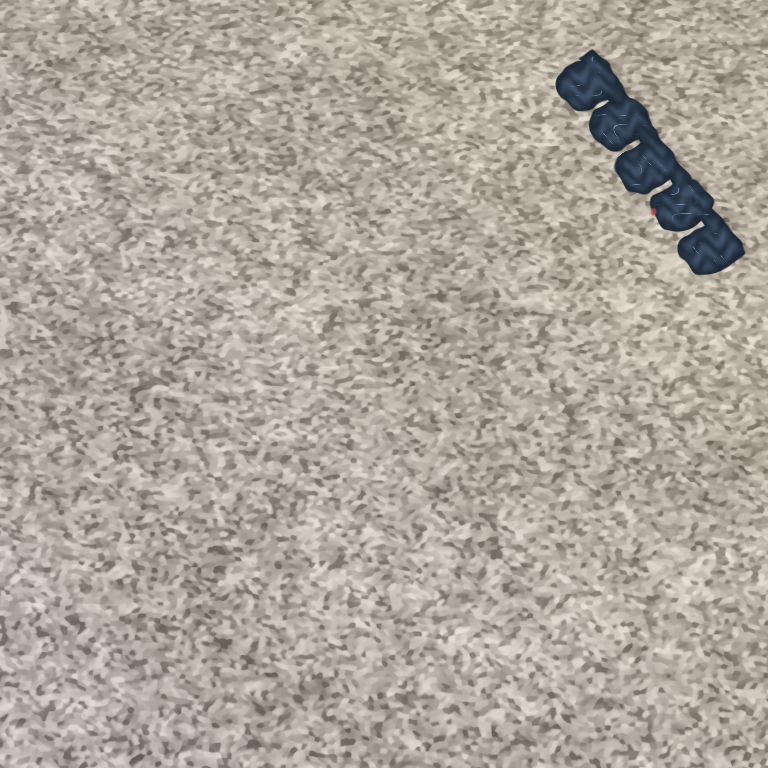
Reproduce this texture procedurally as a WebGL 1 fragment shader.

```glsl
precision highp float;
// Draws a mottled beige carpet with a slanted row of five glossy navy pouches.
uniform vec2 u_resolution;

vec2 hash2(vec2 p) {
  vec3 q = fract(p.xyx * vec3(0.1031, 0.1030, 0.0973));
  q += dot(q, q.yzx + 33.33);
  return fract((q.xx + q.yz) * q.zy);
}

// Smooth cellular noise: each jittered cell spreads its own random shade
float tufts(vec2 p) {
  vec2 cell = floor(p);
  float shade = 0.0, total = 0.0;
  for (int j = -1; j <= 1; j++) {
    for (int i = -1; i <= 1; i++) {
      vec2 id = cell + vec2(float(i), float(j));
      vec2 d = p - id - 0.15 - 0.7 * hash2(id);
      float weight = exp(-6.0 * dot(d, d));
      shade += weight * hash2(id + 57.0).x;
      total += weight;
    }
  }
  return shade / total - 0.5;
}

// Broad pile shading from layered sines
float pileSheen(vec2 p) {
  float s = sin(p.x * 7.0 + p.y * 11.0 + 1.6 * sin(p.x * 5.0 - p.y * 4.0));
  s += 0.7 * sin(p.x * 13.0 - p.y * 17.0 + 2.0 * sin(p.y * 9.0 + 1.0));
  return s + 0.5 * sin(p.x * 29.0 + p.y * 23.0 + 2.0 * sin(p.x * 17.0));
}

vec3 carpet(vec2 uv) {
  // Tufts shrink and flatten towards the far, upper side
  vec2 p = vec2(uv.x * 128.0, uv.y * (142.0 + 38.0 * uv.y));
  p += 0.35 * vec2(sin(p.y * 0.9 + 2.0 * sin(p.x * 0.31)), sin(p.x * 0.7 + p.y * 0.23));
  float fine = tufts(p);
  float clumps = tufts(p * 0.37 + 19.0);
  float tone = 0.29 * fine + 0.12 * clumps + 0.017 * pileSheen(uv);
  tone -= 0.10 * smoothstep(0.18, 0.42, -fine) * (1.0 - 0.7 * uv.y);
  tone += 0.025 * (uv.x - 0.5) * (1.0 - uv.y);
  vec3 warmth = vec3(0.008, 0.0, -0.012) * (uv.x + uv.y - 1.0);
  return vec3(0.702, 0.671, 0.629) + tone + warmth;
}

float roundBox(vec2 p, vec2 size, float radius) {
  vec2 q = abs(p) - size + radius;
  return length(max(q, 0.0)) + min(max(q.x, q.y), 0.0) - radius;
}

// q.x runs along the row, q.y across it from the spine to the open ends
float pouchRow(vec2 q) {
  float index = clamp(floor(q.x / 0.067), 0.0, 4.0);
  vec2 local = q - vec2((index + 0.5) * 0.067, 0.038);
  local.x += 0.12 * local.y;
  local.y += 0.004 * sin(index * 2.4);
  float pouch = roundBox(local, vec2(0.031, 0.037), 0.023);
  float spine = roundBox(q - vec2(0.168, 0.016), vec2(0.168, 0.012), 0.004);
  return min(pouch, spine) + 0.0015 * sin(q.x * 170.0 + 2.0 * sin(q.y * 120.0));
}

vec3 pouchColor(vec2 q, float depth) {
  float x = fract(q.x / 0.067) - 0.5;
  float fold = sin(q.x * 210.0 + q.y * 130.0 + 2.5 * sin(q.y * 150.0 - q.x * 60.0));
  float light = 0.52 + 0.22 * fold + 0.25 * tufts(q * 95.0);
  light *= smoothstep(-0.004, 0.014, depth) * (1.0 - 1.6 * x * x);
  vec3 color = mix(vec3(0.10, 0.14, 0.19), vec3(0.29, 0.37, 0.47), light);
  // Thin crinkled highlights
  float crease = abs(sin(q.x * 95.0 - q.y * 70.0 + 3.0 * sin(q.y * 85.0 + q.x * 40.0)));
  float glint = (1.0 - smoothstep(0.0, 0.16, crease)) * smoothstep(0.0, 0.3, tufts(q * 70.0 + 8.0));
  return color + glint * vec3(0.28, 0.31, 0.34) * smoothstep(0.004, 0.012, depth);
}

void main() {
  vec2 uv = gl_FragCoord.xy / u_resolution;
  float pixel = 1.0 / min(u_resolution.x, u_resolution.y);
  vec3 color = carpet(uv);

  // Row frame: along the slanted spine, then towards the lower left
  vec2 fromTop = uv - vec2(0.775, 0.941);
  vec2 q = vec2(dot(fromTop, vec2(0.6, -0.8)), dot(fromTop, vec2(-0.8, -0.6)));
  float d = pouchRow(q);

  // Pale rim on the open side, soft contact shade on the spine side
  float rim = exp(-max(d, 0.0) * 220.0);
  color += rim * mix(-0.10, 0.05, smoothstep(0.0, 0.04, q.y));
  color = mix(color, pouchColor(q, -d), 1.0 - smoothstep(-pixel, pixel, d));

  // Small red fleck
  float fleck = length((uv - vec2(0.851, 0.724)) * vec2(1.0, 0.7));
  color = mix(color, vec3(0.72, 0.30, 0.32), 0.8 * (1.0 - smoothstep(0.002, 0.005, fleck)));

  gl_FragColor = vec4(clamp(color, 0.0, 1.0), 1.0);
}
```
